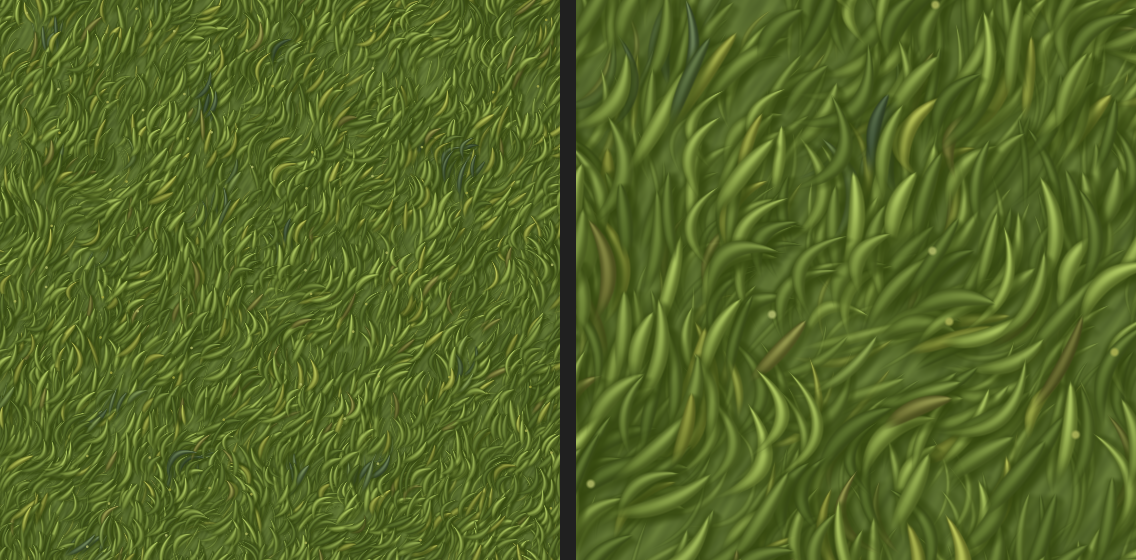
Left, the full canvas; right, a detail of the centre.
Write a Shadertoy shader that draws this texture.

```glsl
// Painted meadow grass: soft curved blades in leaning tufts, with yellow, blue and brown accents.

vec2 hash2(vec2 p) {
    vec3 q = fract(vec3(p.xyx) * vec3(0.1031, 0.1030, 0.0973));
    q += dot(q, q.yzx + 33.33);
    return fract((q.xx + q.yz) * q.zy);
}

// Gradient noise, roughly -0.6 to 0.6
float gradientNoise(vec2 p) {
    vec2 i = floor(p), f = p - i;
    vec2 s = f * f * f * (f * (f * 6.0 - 15.0) + 10.0);
    vec2 e = vec2(0.0, 1.0);
    float a = dot(hash2(i) * 2.0 - 1.0, f);
    float b = dot(hash2(i + e.yx) * 2.0 - 1.0, f - e.yx);
    float c = dot(hash2(i + e.xy) * 2.0 - 1.0, f - e.xy);
    float d = dot(hash2(i + e.yy) * 2.0 - 1.0, f - e.yy);
    return mix(mix(a, b, s.x), mix(c, d, s.x), s.y);
}

// Coordinates across (x) and along (y) a direction leaning right of vertical
vec2 leanFrame(vec2 p, float lean) {
    float c = cos(lean), s = sin(lean);
    return vec2(c * p.x - s * p.y, s * p.x + c * p.y);
}

// Blurred undergrowth with fine slanted streaks
vec3 undergrowth(vec2 uv) {
    vec2 q = leanFrame(uv, 0.55);
    q.x += 0.008 * gradientNoise(uv * 14.0 + 5.0);
    float streak = gradientNoise(q * vec2(190.0, 32.0));
    float patchy = gradientNoise(uv * 11.0 + 40.0);
    return mix(vec3(0.29, 0.365, 0.15), vec3(0.43, 0.52, 0.235),
               clamp(0.5 + 0.8 * streak + 0.5 * patchy, 0.0, 1.0));
}

vec3 bladeTint(vec2 root, vec2 rnd, float along) {
    float tuft = gradientNoise(root * 15.0 + 33.0);
    vec3 tint = mix(vec3(0.32, 0.41, 0.15), vec3(0.53, 0.625, 0.27), clamp(rnd.x + 0.9 * tuft, 0.0, 1.0));
    float yellow = step(0.91, rnd.y);
    tint = mix(tint, vec3(0.62, 0.62, 0.23), yellow * (0.4 + 0.3 * along));
    float blue = smoothstep(0.22, 0.38, gradientNoise(root * 9.0 + 70.0)) * step(rnd.y, 0.45);
    tint = mix(tint, vec3(0.22, 0.30, 0.25), 0.75 * blue);
    float brown = step(0.45, rnd.y) * step(rnd.y, 0.475);
    return mix(tint, vec3(0.44, 0.39, 0.19), 0.6 * brown);
}

// Paints one blade with its shadow over the colour below
vec3 paintBlade(vec3 col, vec2 p, vec2 root, vec2 id, float front, float soft) {
    vec2 rnd = hash2(id + 17.3), shape = hash2(id + 91.7);
    float lean = 0.45 + 1.7 * gradientNoise(root * 10.0) + 0.7 * (shape.x - 0.5);
    float bend = 2.0 * gradientNoise(root * 13.0 + 21.0) + 0.6 * (shape.y - 0.5);
    float reach = mix(0.021, 0.036, shape.y);
    vec2 q = leanFrame(p, lean);
    float t = q.y / reach;
    if (abs(t) > 1.0) return col;

    q.x += clamp(bend, -0.7, 0.7) * reach * (t * t - 0.4);
    float halfWidth = mix(0.0021, 0.0047, front) * (0.7 + 0.5 * shape.x);
    float w = halfWidth * pow(1.0 - t * t, 0.75);
    float fade = smoothstep(-1.0, -0.35, t) * (1.0 - smoothstep(0.85, 1.0, t));

    // Shadow falls to the right of the blade
    float shade = 1.0 - smoothstep(0.0, 0.0058, abs(q.x - 0.0017) - w);
    col = mix(col, vec3(0.20, 0.275, 0.05), shade * fade * mix(0.14, 0.56, front));

    // Dark rims, lit ridge left of the middle
    float u = q.x / max(w, 0.0006);
    float along = 0.5 + 0.5 * t;
    vec3 tint = bladeTint(root, rnd, along);
    float ridge = exp(-5.0 * (u + 0.2) * (u + 0.2));
    vec3 blade = mix(tint * vec3(0.70, 0.72, 0.60), tint, 1.0 - smoothstep(0.1, 1.0, abs(u + 0.15)));
    blade += vec3(0.14, 0.145, 0.10) * ridge * smoothstep(0.15, 0.75, along) * (0.35 + 0.9 * rnd.x);
    float cover = 1.0 - smoothstep(-soft, soft, abs(q.x) - w);
    return mix(col, blade, cover * fade * mix(0.45, 0.95, front));
}

void mainImage(out vec4 fragColor, in vec2 fragCoord) {
    vec2 uv = fragCoord / iResolution.y;
    float soft = max(0.0008, 0.7 / iResolution.y);
    vec3 col = undergrowth(uv);

    // Layers of scattered blades, thin and faint at the back, bold in front
    for (int layer = 0; layer < 12; layer++) {
        float front = smoothstep(0.0, 8.0, float(layer));
        vec2 shift = hash2(vec2(float(layer), 7.0)) + 3.0;
        vec2 cell = floor(uv * 24.0 + shift);
        for (int j = 1; j >= -1; j--) {
            for (int i = -1; i <= 1; i++) {
                vec2 c = cell + vec2(i, j);
                vec2 id = c + float(layer) * 57.0;
                vec2 root = (c + hash2(id) - shift) / 24.0;
                vec2 p = uv - root;
                if (dot(p, p) > 0.0017) continue;
                // Bold blades gather in tufts and leave calm gaps
                float crowd = 0.72 + 1.5 * gradientNoise(root * 12.0 + 11.0);
                if (hash2(id + 5.1).x < mix(1.0, crowd, front))
                    col = paintBlade(col, p, root, id, front, soft);
            }
        }
    }

    // Sparse pale seeds
    vec2 seedCell = floor(uv * 14.0);
    vec2 seed = hash2(seedCell + 300.0);
    vec2 spot = (seedCell + 0.15 + 0.7 * hash2(seedCell + 400.0)) / 14.0;
    float dotMask = 1.0 - smoothstep(0.0012, 0.0034, length(uv - spot));
    vec3 seedColour = mix(vec3(0.65, 0.66, 0.24), vec3(0.72, 0.76, 0.45), seed.y);
    col = mix(col, seedColour, dotMask * step(seed.x, 0.35) * 0.85);

    fragColor = vec4(col, 1.0);
}
```
